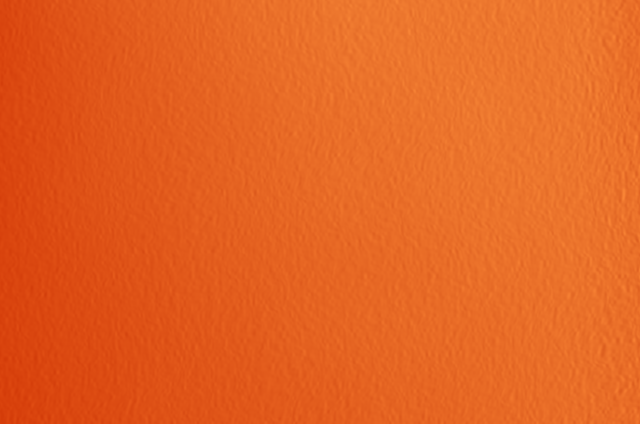
A Shadertoy shader for this texture:

```glsl
// Orange leather with fine upright wrinkles under soft light from the upper right.

const vec3 DEEP_ORANGE = vec3(0.855, 0.275, 0.060);
const vec3 LIGHT_ORANGE = vec3(0.927, 0.463, 0.178);

float hash(vec2 cell) {
    vec3 q = fract(cell.xyx * vec3(0.1031, 0.1030, 0.0973));
    q += dot(q, q.yzx + 33.33);
    return fract((q.x + q.y) * q.z);
}

float valueNoise(vec2 p) {
    vec2 cell = floor(p);
    vec2 f = fract(p);
    vec2 w = f * f * f * (f * (f * 6.0 - 15.0) + 10.0);
    float low = mix(hash(cell), hash(cell + vec2(1.0, 0.0)), w.x);
    float high = mix(hash(cell + vec2(0.0, 1.0)), hash(cell + vec2(1.0, 1.0)), w.x);
    return mix(low, high, w.y);
}

// Height of the hide: tall wrinkles, with smaller pores between them
float hideHeight(vec2 p, vec2 wrinkleScale) {
    float wrinkles = valueNoise(p * wrinkleScale);
    float pores = valueNoise(p * wrinkleScale * vec2(1.3, 1.8) + 41.7);
    return 0.6 * wrinkles + 0.4 * pores;
}

// Bends the wrinkles gently so that they wander from the vertical
vec2 bendGrain(vec2 p, float amount) {
    float broad = valueNoise(p * 5.0 + 7.3) - 0.5;
    float fine = valueNoise(p * 31.0 + 19.1) - 0.5;
    return p + amount * vec2(broad + fine * 0.3, fine * 0.15);
}

// Slope of the hide towards the light
float reliefLight(vec2 p, vec2 wrinkleScale, vec2 stepToLight) {
    return hideHeight(p - stepToLight, wrinkleScale) - hideHeight(p + stepToLight, wrinkleScale);
}

// Broad light: deep at the left, bright at the upper right, dimmer at the right edge
float broadLight(vec2 uv) {
    float across = 0.12 + uv.x * (1.55 - 0.78 * uv.x);
    float upward = (uv.y - 0.5) * (0.10 + 1.0 * uv.x * (1.0 - uv.x) + 0.06 * uv.x);
    float edgeShade = smoothstep(0.86, 1.04, uv.x) * mix(0.08, 0.24, smoothstep(0.5, 1.0, uv.y));
    return across + upward - edgeShade;
}

// Widens the range of light around its middle
float spreadLight(float light, float middle, float gain) {
    return middle + (light - middle) * gain;
}

void mainImage(out vec4 fragColor, in vec2 fragCoord) {
    vec2 uv = fragCoord / iResolution.xy;
    vec2 p = fragCoord / iResolution.y;

    // Fine wrinkles, stronger towards the right edge
    vec2 grainPoint = bendGrain(p, 0.024);
    float relief = reliefLight(grainPoint, vec2(118.0, 66.0), vec2(0.0029, 0.0008));
    float grainStrength = mix(0.75, 1.05, uv.x) + 0.45 * smoothstep(0.85, 1.0, uv.x);
    relief *= grainStrength;

    // Faint cloudiness of the dye
    float cloud = valueNoise(p * vec2(9.0, 6.0) + 3.7) - 0.5;

    float light = spreadLight(broadLight(uv), 0.65, 1.34);
    light = min(light, 1.02) + 0.05 * cloud + 0.27 * relief;
    vec3 color = mix(DEEP_ORANGE, LIGHT_ORANGE, clamp(light, -0.2, 1.25));
    color *= 1.0 + 0.035 * relief;
    fragColor = vec4(color, 1.0);
}
```
